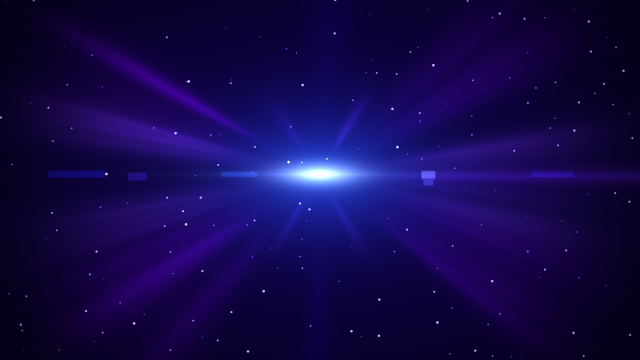
A WebGL 1 fragment shader for this background:

```glsl
precision highp float;
// Deep-space light burst: a flattened blue-white core with a horizontal flare,
// violet rays fanning out sideways, soft lens glints and a cellular star field.
// Rays are angular lobes textured by layered sines; glows are stretched falloffs.
uniform vec2 u_resolution;

vec2 hash2(vec2 cell) {
  vec3 h = fract(cell.xyx * vec3(0.1031, 0.1030, 0.0973));
  h += dot(h, h.yzx + 33.33);
  return fract((h.xx + h.yz) * h.zy);
}

// Gaussian lobe around a direction; the cosine keeps it free of seams.
float ray(float angle, float direction, float width) {
  return exp(2.0 * (cos(angle - direction) - 1.0) / (width * width));
}

// Elliptical Gaussian glow.
float glow(vec2 q, vec2 sharpness) {
  vec2 s = q * sharpness;
  return exp(-dot(s, s));
}

// Soft-edged rectangle.
float glint(vec2 p, vec2 centre, vec2 halfSize) {
  vec2 edge = abs(p - centre) - halfSize;
  vec2 mask = 1.0 - smoothstep(-0.003, 0.003, edge);
  return mask.x * mask.y;
}

// Fine angular streaks; whole-number frequencies close the circle.
float streaks(float a, float r) {
  float s = sin(a * 17.0 + 1.3 + sin(a * 5.0));
  s += 0.7 * sin(a * 37.0 + 2.0 * sin(a * 9.0) + r);
  s += 0.4 * sin(a * 71.0 + 3.0 * sin(a * 13.0) - r);
  return 0.5 + 0.24 * s;
}

vec3 rays(vec2 q) {
  float r = length(q);
  float a = atan(q.y, q.x);
  float texture1 = 0.55 + 0.8 * streaks(a, r);
  float reach = smoothstep(0.10, 0.42, r) * (1.0 - smoothstep(0.45, 1.0, r));

  float violet = 0.75 * ray(a, 2.63, 0.045) + 0.35 * ray(a, 2.72, 0.20);
  violet += 0.75 * ray(a, -2.63, 0.17) + 0.35 * ray(a, -2.30, 0.12);
  violet += 0.60 * ray(a, 0.51, 0.09) + 0.30 * ray(a, 0.70, 0.16);
  violet += 0.55 * ray(a, -0.62, 0.09) + 0.50 * ray(a, -0.42, 0.14);

  float pale = 0.85 * ray(a, 2.93, 0.10) + 0.50 * ray(a, -2.93, 0.12);
  pale += 0.80 * ray(a, 0.14, 0.08) + 0.55 * ray(a, -0.19, 0.12);

  // Short, bluish spokes close to the core.
  float nearCore = smoothstep(0.05, 0.13, r) * (1.0 - smoothstep(0.13, 0.32, r));
  float spokes = ray(a, 1.03, 0.08) + 0.6 * ray(a, -2.10, 0.07);
  spokes += 0.6 * ray(a, -1.05, 0.08) + 0.4 * ray(a, 2.15, 0.10);
  float upright = ray(a, 1.50, 0.16) + ray(a, -1.58, 0.10);

  vec3 light = (vec3(0.17, 0.0, 0.31) * violet + vec3(0.16, 0.075, 0.30) * pale)
    * reach * texture1;
  light += vec3(0.10, 0.03, 0.20) * spokes * nearCore;
  return light + vec3(0.012, 0.0, 0.07) * upright * reach;
}

vec3 stars(vec2 p) {
  vec3 light = vec3(0.0);
  for (int i = 0; i < 2; i++) {
    float layer = float(i);
    vec2 grid = p * (9.0 + 4.0 * layer) + 40.0 + 17.0 * layer;
    vec2 cell = floor(grid);
    vec2 place = 0.12 + 0.76 * hash2(cell);
    vec2 kind = hash2(cell + 73.0);
    float d = length(grid - cell - place) / (9.0 + 4.0 * layer);
    float size = mix(0.0022, 0.0038, kind.y * kind.y);
    float dot1 = 1.0 - smoothstep(size * 0.3, size * 1.5, d);
    vec3 tint = mix(vec3(0.22, 0.22, 0.85), vec3(0.88, 0.80, 1.0), kind.y);
    light += tint * dot1 * step(kind.x, 0.42) * (0.5 + 0.5 * kind.y);
  }
  return light;
}

void main() {
  vec2 p = (gl_FragCoord.xy - 0.5 * u_resolution) / u_resolution.y;
  vec2 q = p - vec2(-0.002, 0.016);

  // Navy space, lifted toward the middle band.
  vec3 color = vec3(0.021, 0.0, 0.115);
  color += vec3(0.030, 0.003, 0.15) * glow(q, vec2(1.15, 1.9));
  color += rays(q);

  // Blue halo, then the cyan and white core.
  color += vec3(0.025, 0.05, 0.28) * glow(q, vec2(3.4, 4.8));
  color += vec3(0.12, 0.34, 0.46) * exp(-length(q * vec2(7.0, 13.0)));
  color += vec3(0.30, 0.38, 0.26) * glow(q, vec2(9.0, 30.0));
  color += vec3(0.65, 0.55, 0.25) * exp(-length(q * vec2(20.0, 75.0)));

  // Horizontal flare, fading to violet on the right.
  color += vec3(0.20, 0.28, 0.36) * exp(-abs(q.y) * 75.0 - abs(q.x) * 5.5);
  float tail = smoothstep(0.1, 0.4, q.x) * exp(-abs(q.y + 0.006) * 50.0);
  color += vec3(0.13, 0.03, 0.28) * tail;

  // Lens glints along the flare.
  color += vec3(0.02, 0.03, 0.24) * glint(p, vec2(-0.676, 0.016), vec2(0.081, 0.010));
  color += vec3(0.06, 0.03, 0.24) * glint(p, vec2(-0.507, 0.009), vec2(0.026, 0.011));
  color += vec3(0.02, 0.09, 0.20) * glint(p, vec2(-0.225, 0.016), vec2(0.050, 0.007));
  color += vec3(0.20, 0.24, 0.34) * glint(p, vec2(0.301, 0.014), vec2(0.019, 0.011));
  color += vec3(0.10, 0.12, 0.26) * glint(p, vec2(0.301, -0.007), vec2(0.014, 0.008));
  color += vec3(0.03, 0.02, 0.17) * glint(p, vec2(0.646, 0.016), vec2(0.058, 0.008));

  color += stars(p);
  color *= 1.0 - 0.35 * smoothstep(0.55, 1.05, length(p));
  gl_FragColor = vec4(min(color, 1.0), 1.0);
}
```
